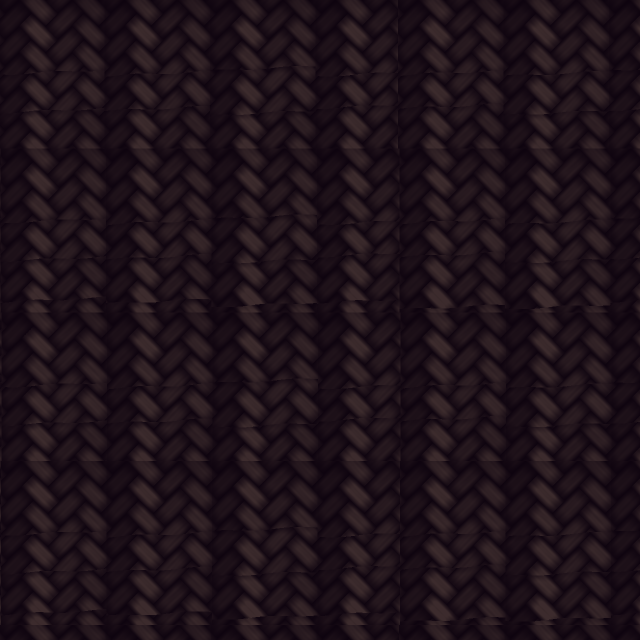
Write a WebGL 2 fragment shader that draws this texture.

```glsl
#version 300 es
precision highp float;
uniform vec2 u_resolution;
out vec4 outColor;

const vec3 SHADOW = vec3(0.050, 0.010, 0.055);
const vec3 FIBRE = vec3(0.235, 0.170, 0.175);
const vec4 COLUMN_TONE = vec4(0.34, 0.98, 0.58, 0.74); // strand columns of a patch
const float STRAND = 0.0412;       // column width and strand spacing
const float PATCH = 0.1648;        // four strand columns
const float GROUP = 0.6235;        // three full patches and a narrow one
const float BAND_PAIR = 0.4883;    // a short and a long band
const float SHORT_BAND = 0.2318;
const vec3 SEAMS = vec3(0.113, 0.171, 0.243); // depths inside a band
const vec3 SLIPS = vec3(0.25, 0.20, 0.55);    // strand shift past each seam
const float SEAM_SLOPE = 0.045;
const float SEAM_JITTER = 0.014;
const float EDGE_JITTER = 0.006;
const int SAMPLES = 2;

float hash(vec2 p) {
  p = fract(p * vec2(0.1031, 0.1137));
  p += dot(p, p.yx + 33.33);
  return fract((p.x + p.y) * p.x * 47.0);
}

// Fine fibres running along a strand
float fibres(vec2 uv, float seed) {
  float bend = 0.5 * sin(uv.x * 2.3 + seed * 6.0);
  return 0.5 * sin(uv.y * 17.0 + bend + seed * 20.0)
       + 0.3 * sin(uv.y * 31.0 - bend * 2.0 + seed * 37.0)
       + 0.2 * sin(uv.x * 4.0 + uv.y * 9.0 + seed * 11.0);
}

// Diagonal herringbone of two-by-one strands; p is in strand units
float weave(vec2 p) {
  p.x -= 0.25;
  vec2 q = vec2(p.x + p.y, p.y - p.x);
  vec2 cell = floor(q);
  vec2 f = q - cell;
  float k = mod(cell.x - cell.y, 4.0);
  bool rising = k < 1.5;
  vec2 uv = rising ? vec2(f.x + k, f.y) : vec2(f.y + 3.0 - k, f.x);
  vec2 center = q + (rising ? vec2(1.0, 0.5) - uv : vec2(0.5, 1.0) - uv.yx);

  float column = floor(0.5 * (center.x - center.y) + 0.25);
  float row = floor(0.5 * (center.x + center.y) + 0.1);
  float seed = hash(vec2(mod(column, 4.0) + 3.0, row + 40.0));
  float tone = COLUMN_TONE[int(mod(column, 4.0))] * (0.85 + 0.3 * seed);

  float side = smoothstep(-0.08, 0.30, min(uv.y, 1.0 - uv.y));
  float tuck = smoothstep(-0.12, 0.65, min(uv.x, 2.0 - uv.x));
  float relief = side * (0.25 + 0.75 * tuck);
  return tone * relief * (1.0 + 0.13 * fibres(uv, seed));
}

vec3 cloth(vec2 p) {
  // Bands measured downward from the top, alternating in height
  float depth = 1.0 - p.y;
  float band = 2.0 * floor(depth / BAND_PAIR);
  float t = mod(depth, BAND_PAIR);
  if (t > SHORT_BAND) {
    t -= SHORT_BAND;
    band += 1.0;
  }

  // Patches with slightly displaced side edges
  float x = p.x - EDGE_JITTER * (hash(vec2(band, 7.0)) - 0.4);
  float inGroup = mod(x, GROUP);
  float patchId = floor(inGroup / PATCH) + 4.0 * floor(x / GROUP);
  float across = mod(inGroup, PATCH);

  // Slanted seams, each making the strands slip
  float slip = 0.5;
  float crease = 1.0;
  for (int i = 0; i < 3; i++) {
    float offset = hash(vec2(patchId + 11.0, float(i) * 5.0 + 2.0)) - 0.5;
    float wave = 0.0015 * sin(across * 55.0 + patchId * 2.0 + float(i));
    float seam = SEAMS[i] + SEAM_JITTER * offset + wave
               - SEAM_SLOPE * (across - 0.5 * PATCH);
    float past = t - seam;
    if (past > 0.0) {
      slip += SLIPS[i];
      crease = 0.72 + 0.28 * smoothstep(0.0, 0.012, past);
    }
  }

  float light = weave(vec2(across / STRAND, slip - t / STRAND));
  light *= crease * mix(0.68, 1.0, smoothstep(0.0, 0.045, t));
  light *= mix(0.8, 1.0, smoothstep(0.0, 0.012, across));
  return mix(SHADOW, FIBRE, clamp(light, 0.0, 1.0));
}

void main() {
  // Average a small grid of samples to smooth seams
  vec3 color = vec3(0.0);
  for (int i = 0; i < SAMPLES * SAMPLES; i++) {
    vec2 shift = (vec2(i % SAMPLES, i / SAMPLES) + 0.5) / float(SAMPLES) - 0.5;
    color += cloth((gl_FragCoord.xy + shift) / u_resolution);
  }
  outColor = vec4(color / float(SAMPLES * SAMPLES), 1.0);
}
```
